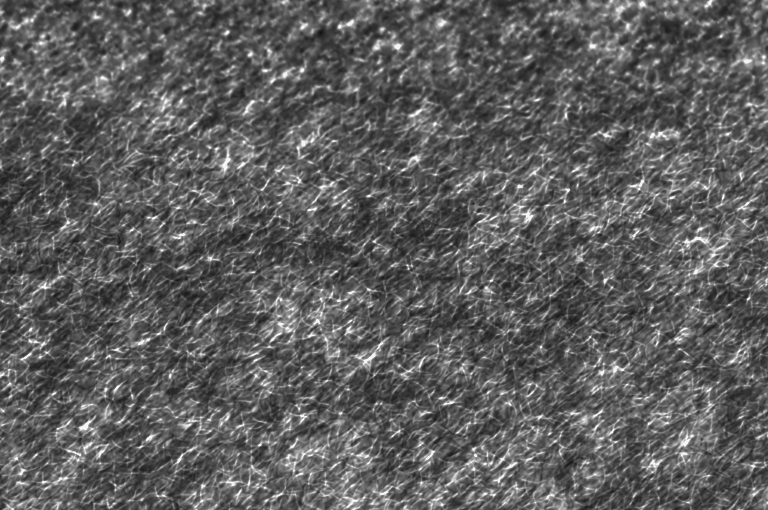
A WebGL 1 fragment shader for this texture:

```glsl
precision highp float;
// Grey felted wool seen at a shallow angle: layers of short, curved fibres
// leaning up to the right, over streaky grain and soft light patches.
// Tone follows a log-normal curve; the far (upper) part falls out of focus.

uniform vec2 u_resolution;

#define MID_GREY 0.348
#define CONTRAST 0.365
#define LEAN 0.66
#define ANGLE_SPREAD 1.35
#define FIBRE_CELL 0.021
#define FIBRE_LENGTH 0.020
#define FIBRE_WIDTH 0.0021
#define FIBRE_LAYERS 6

float hash(vec2 p) {
  return fract(sin(dot(p, vec2(127.1, 311.7))) * 43758.5453);
}

mat2 rotation(float angle) {
  float c = cos(angle);
  float s = sin(angle);
  return mat2(c, -s, s, c);
}

// Value noise, centred on zero and scaled to about unit deviation
float noise(vec2 p) {
  vec2 cell = floor(p);
  vec2 f = fract(p);
  f = f * f * (3.0 - 2.0 * f);
  float low = mix(hash(cell), hash(cell + vec2(1.0, 0.0)), f.x);
  float high = mix(hash(cell + vec2(0.0, 1.0)), hash(cell + 1.0), f.x);
  return (mix(low, high, f.y) - 0.5) * 4.66;
}

// One bent fibre, soft across its width and fading towards both ends
float fibre(vec2 offset, vec2 id, float blur) {
  float turn = hash(id + 17.3) * 2.0 - 1.0;
  vec2 q = rotation(LEAN + ANGLE_SPREAD * turn * abs(turn)) * offset;
  float bend = (hash(id + 41.9) - 0.5) * 34.0;
  q.y += bend * q.x * q.x;
  float halfLength = FIBRE_LENGTH * mix(1.0, 0.5, blur);
  float across = q.y / (FIBRE_WIDTH * (1.0 + 1.1 * blur));
  float along = 1.0 - smoothstep(0.5, 1.0, abs(q.x) / halfLength);
  float light = mix(-0.6, 1.0, hash(id + 73.7));
  return light * along * exp(-across * across);
}

// Sum of the fibres around a point, one per cell in every layer
float fibreMat(vec2 p, float blur) {
  float sum = 0.0;
  for (int layer = 0; layer < FIBRE_LAYERS; layer++) {
    float seed = float(layer);
    vec2 g = rotation(seed * 0.9) * p / FIBRE_CELL + seed * 7.37;
    for (int j = -1; j <= 1; j++) {
      for (int i = -1; i <= 1; i++) {
        vec2 cell = floor(g) + vec2(float(i), float(j));
        vec2 id = cell + seed * 113.0;
        vec2 centre = cell + vec2(hash(id), hash(id + 5.1));
        vec2 offset = rotation(-seed * 0.9) * (g - centre) * FIBRE_CELL;
        sum += fibre(offset, id, blur);
      }
    }
  }
  return (sum - 0.32) / 0.5;
}

void main() {
  vec2 p = gl_FragCoord.xy / u_resolution.y;
  float blur = smoothstep(0.55, 1.05, p.y);
  float focusBand = smoothstep(0.12, 0.3, p.y) * (1.0 - smoothstep(0.42, 0.62, p.y));

  // Fine structure: fibres, leaning streaks and round grain
  vec2 leaning = rotation(LEAN) * p;
  float streaks = mix(noise(leaning * vec2(62.0, 170.0)),
                      noise(leaning * vec2(55.0, 105.0) + 31.0), blur);
  float grain = mix(noise(p * 165.0 + 9.0), noise(p * 110.0 + 57.0), blur);
  float detail = 0.7 * fibreMat(p, blur) + 0.42 * streaks + 0.34 * grain;

  // Uneven pile: tufts, wide clouds and thin level creases in the sharp zone
  float tufts = noise(leaning * vec2(20.0, 32.0) + 3.7);
  float clouds = noise(leaning * vec2(7.0, 11.0) + 21.0);
  float creases = smoothstep(0.9, 1.9, noise(p * vec2(8.0, 75.0) + 13.0));
  float pile = 0.36 * tufts + 0.24 * clouds - 0.6 * creases * focusBand;

  // Broad lighting: paler near edge, darker far edge and middle
  float lighting = 0.25 * (1.0 - smoothstep(0.0, 0.45, p.y)) - 0.2 * blur
                 - 0.15 * exp(-pow((p.y - 0.5) / 0.12, 2.0));

  float tone = MID_GREY * exp(CONTRAST * (detail + pile + lighting + 0.05));
  gl_FragColor = vec4(vec3(clamp(tone, 0.04, 0.96)), 1.0);
}
```
